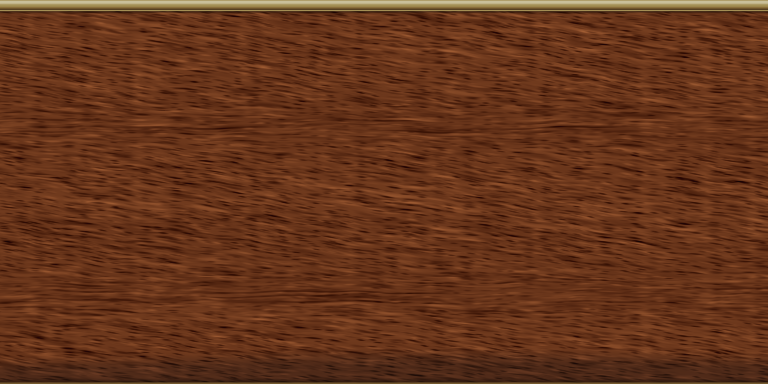
Give the GLSL for this texture, as a Shadertoy shader.

```glsl
#define DARK_WOOD vec3(0.355, 0.168, 0.078)
#define LIGHT_WOOD vec3(0.445, 0.232, 0.118)
#define SHADOW_WOOD vec3(0.27, 0.145, 0.09)
#define IVORY vec3(0.79, 0.75, 0.60)
#define BRASS vec3(0.64, 0.56, 0.33)
#define OLIVE vec3(0.53, 0.42, 0.22)
#define GROOVE vec3(0.20, 0.11, 0.04)
#define TRIM_HEIGHT 0.029
#define GRAIN_TILT 0.14
#define GRAIN_CONTRAST 1.0

vec3 hash3(vec2 p) {
    vec3 q = fract(p.xyx * vec3(0.1031, 0.1030, 0.0973));
    q += dot(q, q.yxz + 33.33);
    return fract((q.xxy + q.yzz) * q.zyx);
}

// 1 where the grain runs straight along the board, 0 where it is tilted
float straightness(float y) {
    float upper = exp(-pow((y - 0.67) / 0.05, 2.0));
    float lower = exp(-pow((y - 0.23) / 0.06, 2.0));
    return clamp(upper + lower, 0.0, 1.0);
}

// Cellular noise: one soft, tapered stroke of random length per cell
float flecks(vec2 p, vec2 cell, float seed) {
    vec2 home = floor(p / cell);
    float sum = 0.0;
    for (int j = -1; j <= 1; j++) {
        for (int i = -1; i <= 1; i++) {
            vec2 id = home + vec2(i, j);
            vec3 rnd = hash3(id + seed * 17.3 + 40.0);
            vec2 center = (id + 0.2 + 0.6 * rnd.xy) * cell;
            vec2 d = p - center;
            d.y += GRAIN_TILT * (1.0 - straightness(center.y)) * d.x;
            float halfLength = 0.35 + 0.45 * fract(rnd.z * 7.31);
            float r = length(d / (cell * vec2(halfLength, 0.36)));
            sum += rnd.z * smoothstep(1.0, 0.15, r);
        }
    }
    return sum;
}

// Slow tonal bands along the board
float bands(vec2 p) {
    float y = p.y + 0.008 * sin(3.1 * p.x + 1.0) + 0.004 * sin(7.3 * p.x);
    return 0.5 * sin(17.0 * y - 1.0 + 0.6 * p.x)
         + 0.3 * sin(41.0 * y + 1.3 * p.x)
         + 0.2 * sin(97.0 * y + 2.0 * sin(1.7 * p.x));
}

float woodTone(vec2 p) {
    float straight = straightness(p.y);
    p.y += 0.003 * sin(9.0 * p.x + 14.0 * p.y) + 0.0015 * sin(31.0 * p.x - 23.0 * p.y);
    float grain = 0.28;
    grain -= 1.1 * flecks(p, vec2(0.130, 0.034), 1.0);
    grain += 1.2 * flecks(p, vec2(0.160, 0.022), 2.0);
    grain += 1.1 * flecks(p, vec2(0.055, 0.011), 3.0);
    grain -= mix(1.7, 0.8, straight) * flecks(p, vec2(0.070, 0.013), 4.0);
    grain -= mix(2.0, 1.0, straight) * flecks(p, vec2(0.040, 0.009), 5.0);
    grain -= 1.5 * straight * flecks(p, vec2(0.450, 0.011), 6.0);
    return 0.5 + GRAIN_CONTRAST * (grain + 0.22 * bands(p));
}

// Brass moulding, h = 0 at the upper edge and 1 at the wood
vec3 trimColor(float h, float aa) {
    vec3 col = mix(BRASS, IVORY, smoothstep(0.0, 0.12, h));
    col = mix(col, BRASS, smoothstep(0.24, 0.48, h));
    col = mix(col, OLIVE, smoothstep(0.52, 0.70, h));
    col = mix(col, GROOVE, smoothstep(-aa, aa, h - 0.78));
    return mix(col, BRASS, smoothstep(-aa, aa, h - 0.87));
}

void mainImage(out vec4 fragColor, in vec2 fragCoord) {
    vec2 p = fragCoord / iResolution.y;
    float aa = 0.7 / iResolution.y;

    // Wood with a greyer, shaded lower edge
    float tone = woodTone(p);
    vec3 col = max(mix(DARK_WOOD, LIGHT_WOOD, tone), 0.02);
    vec3 shade = SHADOW_WOOD * (0.85 + 0.2 * tone);
    float edgeY = p.y + 0.012 * sin(2.3 * p.x + 2.0);
    col = mix(col, shade, 0.75 * smoothstep(0.09, 0.035, edgeY));
    col *= mix(0.65, 1.0, smoothstep(0.004, 0.018, p.y));
    col = mix(col, OLIVE, 0.8 * smoothstep(aa, -aa, p.y - 0.004));

    // Moulding and the narrow shadow under it
    float depth = 1.0 - p.y;
    col *= mix(0.55, 1.0, smoothstep(TRIM_HEIGHT, TRIM_HEIGHT + 0.008, depth));
    vec3 trim = trimColor(depth / TRIM_HEIGHT, aa / TRIM_HEIGHT);
    col = mix(col, trim, smoothstep(aa, -aa, depth - TRIM_HEIGHT));

    fragColor = vec4(col, 1.0);
}
```
